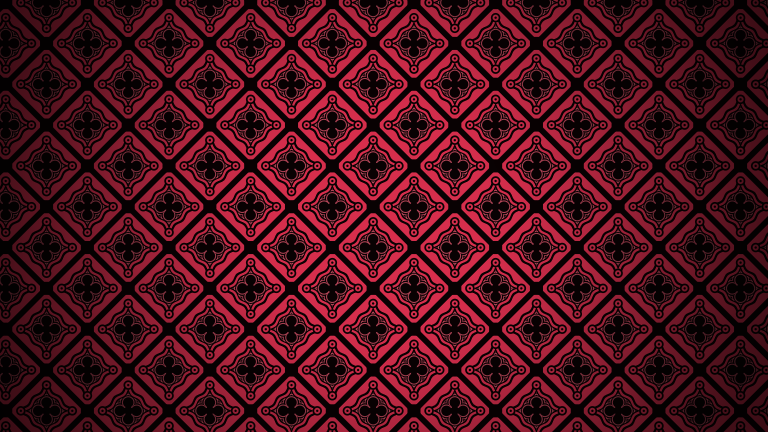
A WebGL 1 fragment shader for this pattern:

```glsl
precision highp float;
// Staggered lattice of crimson diamonds on black, under a soft vignette.
// Each cell is folded to one quadrant; the frame, wavy bands, corner beads
// and central quatrefoil are antialiased bands of simple distance fields.
uniform vec2 u_resolution;

#define PERIOD 0.189                 // lattice step, in canvas heights
#define OFFSET vec2(0.0694, 0.0215)  // one diamond centre, from canvas centre
#define CRIMSON vec3(0.84, 0.18, 0.30)
#define ROSE vec3(0.70, 0.27, 0.34)
#define BLACK vec3(0.035, 0.006, 0.010)
#define FRAME_EDGE 0.318             // centre to straight side
#define CORNER_CUT 0.42              // centre to blunted corner
#define WAVE 0.014                   // ripple height of the wavy bands
#define BEAD_AT 0.315                // centre to corner bead
#define EDGE_LIGHT 0.27              // brightness in the far corners

// Coverage of the region d < edge, filtered over one pixel.
float inside(float d, float edge, float px) {
  return clamp((edge - d) / px + 0.5, 0.0, 1.0);
}

float band(float d, float lo, float hi, float px) {
  return inside(d, hi, px) - inside(d, lo, px);
}

// Folds a staggered lattice into the positive quadrant of one diamond.
vec2 foldDiamond(vec2 p) {
  vec2 a = abs(fract(p + 0.5) - 0.5);
  return a.x + a.y > 0.5 ? 0.5 - a : a;
}

// Four round petals joined by a slender cross; a.x >= a.y.
float quatrefoil(vec2 a) {
  float petal = length(a - vec2(0.102, 0.0)) - 0.054;
  float stem = max(a.y - 0.026, a.x - 0.11);
  return min(petal, stem);
}

void main() {
  vec2 pos = (gl_FragCoord.xy - 0.5 * u_resolution) / u_resolution.y;
  float px = 1.0 / (u_resolution.y * PERIOD);
  vec2 a = foldDiamond((pos - OFFSET) / PERIOD);
  a = vec2(max(a.x, a.y), min(a.x, a.y));

  // Straight outer frame and rippled contours parallel to its sides
  float side = (a.x + a.y) * 0.7071;
  float wavy = side - WAVE * cos((a.x - a.y) * 21.0);
  float red = inside(side, FRAME_EDGE, px) * inside(a.x, CORNER_CUT, px);
  red *= 1.0 - inside(wavy, 0.235, px);
  red += band(wavy, 0.178, 0.207, px);

  // Corner beads: black socket, red ring, dark pupil
  float bead = length(a - vec2(BEAD_AT, 0.0));
  red *= 1.0 - inside(bead, 0.058, px);
  red += band(bead, 0.014, 0.037, px);

  // Fine contours echoing the petals, kept within the wavy band
  float foil = quatrefoil(a);
  float lines = band(foil, 0.010, 0.023, px) + band(foil, 0.039, 0.049, px);
  lines *= inside(wavy, 0.164, px);
  lines += 0.6 * band(wavy, 0.150, 0.160, px) * (1.0 - inside(foil, 0.03, px));

  vec3 color = mix(BLACK, ROSE, clamp(lines, 0.0, 1.0));
  color = mix(color, CRIMSON, clamp(red, 0.0, 1.0));

  // Vignette
  float light = mix(1.0, EDGE_LIGHT, smoothstep(0.2, 1.05, length(pos)));
  gl_FragColor = vec4(color * light, 1.0);
}
```
